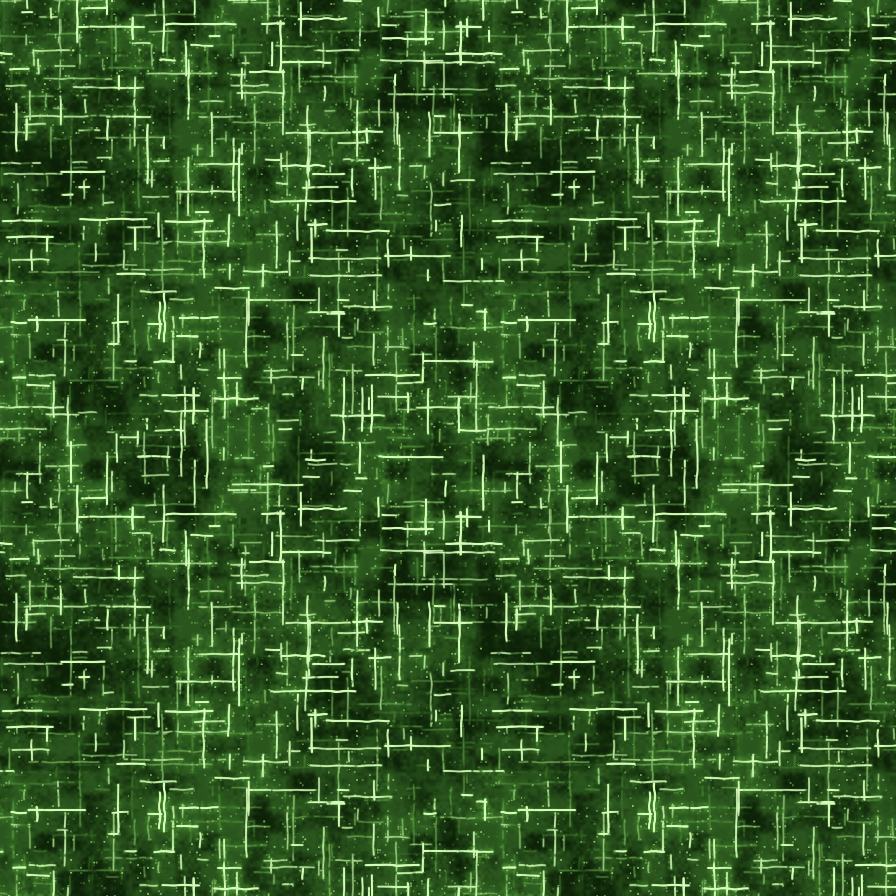
Reproduce this texture procedurally as a three.js fragment shader.

```glsl
// Repeating dark green woven ground with broken pale cross-hatched threads and specks.
#define REPEATS 1.8286              // tiles across and down the canvas
#define THREAD_GRID vec2(12.0, 27.0) // thread cells along and across, per tile
#define THREAD_WIDTH 0.0039         // soft half width, in tiles
#define HALO_WIDTH 0.011            // glow around each thread, in tiles
#define SPECK_GRID 190.0            // specks per tile side
#define DEEP vec3(0.045, 0.125, 0.025)
#define GROUND vec3(0.165, 0.335, 0.115)
#define LEAF vec3(0.36, 0.69, 0.24)
#define PALE vec3(0.84, 0.98, 0.73)

varying vec2 vUv;

vec4 hash4(vec2 p, float seed) {
  vec4 q = fract(vec4(p.xyx, p.y + seed) * vec4(0.1031, 0.1030, 0.0973, 0.1099) + seed * 0.137);
  q += dot(q, q.wzxy + 33.33);
  return fract((q.xxyz + q.yzzw) * q.zywx);
}

// Cell index wrapped so that every tile is the same
vec2 wrapCell(vec2 cell, vec2 grid) {
  return floor(mod(cell + 0.5, grid));
}

// Tiling value noise; a small blend gives square patches
float noise(vec2 p, vec2 grid, float blend, float seed) {
  vec2 q = p * grid;
  vec2 i = floor(q);
  vec2 f = smoothstep(0.5 - blend, 0.5 + blend, fract(q));
  float a = hash4(wrapCell(i, grid), seed).x;
  float b = hash4(wrapCell(i + vec2(1.0, 0.0), grid), seed).x;
  float c = hash4(wrapCell(i + vec2(0.0, 1.0), grid), seed).x;
  float d = hash4(wrapCell(i + vec2(1.0, 1.0), grid), seed).x;
  return mix(mix(a, b, f.x), mix(c, d, f.x), f.y);
}

// Scattered segments along x: x = thread, y = halo
vec2 threads(vec2 p, float seed) {
  vec2 q = p * THREAD_GRID;
  vec2 base = floor(q);
  vec2 result = vec2(0.0);
  float wobble = (noise(p, vec2(48.0, 24.0), 0.5, seed + 3.0) - 0.5) * 0.003;
  float wear = noise(p, vec2(110.0, 60.0), 0.5, seed + 5.0);
  for (int y = -1; y <= 1; y++) {
    for (int x = -1; x <= 1; x++) {
      vec2 cell = base + vec2(float(x), float(y));
      vec4 h = hash4(wrapCell(cell, THREAD_GRID), seed);
      vec2 d = abs((q - cell - h.xy) / THREAD_GRID + vec2(0.0, wobble));
      float halfLength = mix(0.015, 0.078, h.z * h.z);
      float ends = 1.0 - smoothstep(halfLength - 0.006, halfLength, d.x);
      float strength = mix(0.15, 1.15, h.w);
      float line = 1.0 - smoothstep(0.0006, THREAD_WIDTH, d.y);
      float worn = smoothstep(0.08, 0.55, wear + h.w * 0.35);
      float halo = exp(-d.y * d.y / (HALO_WIDTH * HALO_WIDTH));
      result = max(result, ends * strength * vec2(line * worn, halo));
    }
  }
  return result;
}

// Round dots of uneven size and brightness
float specks(vec2 p, float density) {
  vec2 q = p * SPECK_GRID;
  vec4 h = hash4(wrapCell(floor(q), vec2(SPECK_GRID)), 71.0);
  float dotShape = 1.0 - smoothstep(0.2, 0.65, length(fract(q) - 0.35 - 0.3 * h.xy));
  return dotShape * h.z * step(1.0 - density, h.w);
}

void main() {
  vec2 p = vec2(vUv.x, 1.0 - vUv.y) * REPEATS;

  // Mottled ground with soft square patches
  float cloud = noise(p, vec2(6.0), 0.5, 11.0) * 0.5
              + noise(p, vec2(15.0), 0.5, 13.0) * 0.5;
  float patches = noise(p, vec2(21.0, 25.0), 0.25, 17.0);
  float smear = 0.5 * (noise(p, vec2(14.0, 64.0), 0.5, 19.0)
              + noise(p, vec2(64.0, 14.0), 0.5, 23.0));
  float grain = noise(p, vec2(150.0), 0.5, 29.0);
  float tone = cloud * 0.42 + patches * 0.25 + smear * 0.2 + grain * 0.13;
  vec3 color = mix(DEEP, GROUND, smoothstep(0.26, 0.66, tone));

  // Threads in both directions
  vec2 across = threads(p, 31.0);
  vec2 down = threads(p.yx, 47.0);
  float line = max(across.x, down.x);
  float halo = max(across.y, down.y);
  float crossing = across.y * down.y;

  // Leaf green glow, strongest in light clouds and at crossings
  float glow = halo * smoothstep(0.28, 0.75, cloud) * (0.1 + 0.55 * grain);
  color = mix(color, LEAF, clamp(glow + crossing * 0.22, 0.0, 0.8));

  // Dust gathers around the threads
  float dust = specks(p, 0.04 + 0.22 * halo * smoothstep(0.3, 0.7, cloud));
  color = mix(color, mix(LEAF, PALE, dust * 0.6), dust * 0.8);

  // Faint threads stay green, strong ones turn pale
  line = clamp(line + line * crossing * 0.3, 0.0, 1.0);
  color = mix(color, mix(LEAF, PALE, smoothstep(0.2, 0.75, line)), line);

  gl_FragColor = vec4(color, 1.0);
}
```
